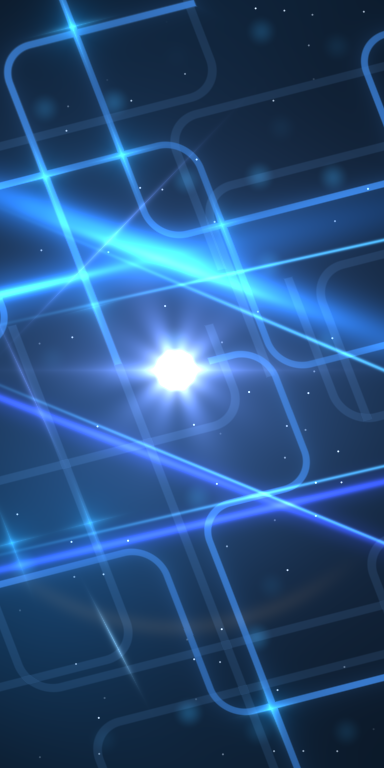
Reproduce this background procedurally as a Shadertoy shader.

```glsl
// Deep-blue light show: rounded circuit tracks on a skewed grid, crossed by
// long glowing beams, with a white flare in the middle. Tracks are distance
// fields of rounded corners; beams, glints and dust are soft falloffs.

const vec3 NIGHT = vec3(0.035, 0.085, 0.14);
const vec3 HAZE = vec3(0.13, 0.23, 0.37);
const vec3 TRACK = vec3(0.23, 0.50, 0.84);
const vec3 GHOST = vec3(0.065, 0.095, 0.13);
const vec3 AZURE = vec3(0.12, 0.48, 1.0);
const vec3 CYAN = vec3(0.30, 0.75, 0.95);
const vec3 VIOLET = vec3(0.16, 0.22, 0.85);
const vec3 FLARE = vec3(0.50, 0.58, 1.0);
const vec2 FLARE_POS = vec2(0.458, 1.036);
const vec2 AXIS_A = vec2(0.969, 0.247);   // grid direction to the right
const vec2 AXIS_B = vec2(-0.360, 0.933);  // grid direction upward
const float RADIUS = 0.085;
const float TRACK_HALF = 0.0088;

// Each track: corner position, then signed arm lengths along both axes
const vec4 TRACKS[11] = vec4[11](
    vec4(-0.005, 1.862, 0.52, -0.86), vec4(0.406, 1.370, 0.75, 0.75),
    vec4(0.492, 1.641, -0.60, -0.33), vec4(0.727, 1.031, 0.40, 0.33),
    vec4(0.688, 1.096, -0.14, -0.19), vec4(0.823, 0.747, -0.16, 0.19),
    vec4(0.516, 0.669, 0.16, -0.80), vec4(0.404, 0.581, -0.50, -0.245),
    vec4(0.578, 0.128, 0.50, 0.245), vec4(0.924, 1.891, 0.20, -0.30),
    vec4(0.036, 1.122, -0.10, 0.10));
const vec4 GHOSTS[11] = vec4[11](
    vec4(0.578, 1.766, -0.70, 0.35), vec4(0.430, 1.682, 0.70, -0.40),
    vec4(0.521, 1.497, 0.60, -0.50), vec4(0.359, 0.302, -0.50, 0.90),
    vec4(-0.005, 1.862, 0.52, -2.20), vec4(0.229, 0.100, 0.80, -0.10),
    vec4(0.638, 0.911, -0.70, 0.25), vec4(0.898, 0.893, 0.30, 0.40),
    vec4(0.943, 0.581, 0.20, -0.40), vec4(0.078, 0.190, 0.95, 0.60),
    vec4(0.810, 1.290, 0.30, -0.40));
// Crossing lights: position, size, strength
const vec4 NODES[8] = vec4[8](
    vec4(0.188, 1.930, 0.10, 0.9), vec4(0.318, 1.596, 0.09, 0.8),
    vec4(0.117, 1.539, 0.09, 0.7), vec4(0.578, 1.414, 0.07, 0.6),
    vec4(0.705, 0.154, 0.08, 0.8), vec4(0.234, 0.638, 0.09, 0.5),
    vec4(0.031, 0.586, 0.09, 0.6), vec4(0.245, 1.200, 0.08, 0.4));

vec2 hash2(vec2 c) {
    return fract(sin(vec2(dot(c, vec2(127.1, 311.7)), dot(c, vec2(269.5, 183.3)))) * 43758.5);
}

vec2 toGrid(vec2 v) { return inverse(mat2(AXIS_A, AXIS_B)) * v; }

float cornerDist(vec2 p, vec4 track) {
    vec2 q = toGrid(p - track.xy) * sign(track.zw);
    vec2 k = RADIUS - q;
    float d = abs(length(max(k, 0.0)) + min(max(k.x, k.y), 0.0) - RADIUS);
    vec2 over = q - abs(track.zw);
    return max(d, max(over.x, over.y));
}

// Beam through heights y0 at the left edge and y1 at the right edge
float beam(vec2 p, float y0, float y1, float width, float peak, float spread) {
    float d = (p.y - mix(y0, y1, p.x)) / (width * length(vec2(1.0, y1 - y0)));
    float t = (p.x - peak) / spread;
    return exp(-d * d - t * t);
}

float glint(vec2 p, vec2 center, vec2 dir, float len, float width) {
    vec2 v = p - center, n = normalize(dir);
    float t = dot(v, n) / len;
    return exp(-abs(dot(v, vec2(-n.y, n.x))) / width - t * t);
}

// Randomly placed soft dots, one per occupied cell
float dots(vec2 p, float cells, float radius, float share) {
    vec2 cell = floor(p * cells), h = hash2(cell);
    float d = length(fract(p * cells) - 0.25 - 0.5 * h) / cells;
    return step(1.0 - share, hash2(cell + 37.0).x) * h.y * smoothstep(radius, 0.0, d);
}

void mainImage(out vec4 fragColor, in vec2 fragCoord) {
    vec2 p = fragCoord / iResolution.xy * vec2(1.0, 2.0);
    float aa = 1.0 / iResolution.x;

    // Backdrop haze
    vec2 h = (p - vec2(0.42, 1.03)) / vec2(0.85, 0.70);
    vec3 col = mix(NIGHT, HAZE, exp(-dot(h, h)));
    col += vec3(0.0, 0.07, 0.12) * exp(-6.0 * dot(p - vec2(0.1, 0.55), p - vec2(0.1, 0.55)));
    col += vec3(0.01, 0.03, 0.05) * (0.5 + 0.5 * sin(p.x * 4.0 + sin(p.y * 5.0)));
    col += vec3(0.05, 0.16, 0.22) * dots(p, 5.0, 0.045, 0.4);

    // Faint and bright tracks
    float ghost = 0.0, track = 1.0;
    for (int i = 0; i < 11; i++) {
        ghost += smoothstep(aa, -aa, cornerDist(p, GHOSTS[i]) - 0.011);
        track = min(track, cornerDist(p, TRACKS[i]));
    }
    col += GHOST * min(ghost, 1.5) * 0.7;
    float shine = 0.76 + 0.16 * sin(p.x * 7.0 + p.y * 5.0);
    col += TRACK * 0.13 * exp(-track / 0.022);
    col = mix(col, TRACK, shine * smoothstep(aa, -aa, track - TRACK_HALF));

    // Broad azure beams
    col += AZURE * (0.75 * beam(p, 1.492, 1.128, 0.032, 0.42, 0.38) + 0.55 * beam(p, 1.48, 1.13, 0.065, 0.45, 0.75));
    col += AZURE * (0.9 * beam(p, 1.232, 1.46, 0.018, 0.0, 0.32) + 0.38 * beam(p, 1.23, 1.45, 0.065, 0.25, 0.85));
    col += CYAN * (0.5 * beam(p, 1.47, 1.12, 0.012, 0.45, 0.22) + 0.6 * beam(p, 1.232, 1.46, 0.009, 0.0, 0.24));
    // Thin cyan and violet beams
    col += CYAN * (0.75 * beam(p, 1.154, 1.375, 0.0045, 1.0, 0.65) + 0.7 * beam(p, 1.458, 1.036, 0.005, 0.95, 0.5));
    col += CYAN * (0.65 * beam(p, 0.997, 0.586, 0.0045, 0.75, 0.6) + 0.65 * beam(p, 0.555, 0.786, 0.0045, 1.0, 0.7));
    col += VIOLET * (0.8 * beam(p, 0.964, 0.581, 0.010, 0.35, 0.75) + 0.9 * beam(p, 0.516, 0.745, 0.010, 0.6, 0.9));
    col += VIOLET * 0.25 * (beam(p, 0.96, 0.58, 0.035, 0.4, 0.9) + beam(p, 0.52, 0.75, 0.035, 0.5, 0.9));
    // Pale slanted streaks
    col += FLARE * 0.4 * glint(p, vec2(0.30, 1.39), vec2(0.69, 0.72), 0.24, 0.005);
    col += FLARE * 0.35 * glint(p, vec2(0.07, 1.00), vec2(-0.42, 0.90), 0.15, 0.006);
    col += vec3(0.6, 0.8, 0.9) * 0.6 * glint(p, vec2(0.30, 0.325), vec2(-0.46, 0.89), 0.09, 0.005);

    // Lights where tracks cross
    for (int i = 0; i < 8; i++) {
        vec4 n = NODES[i];
        float arms = glint(p, n.xy, AXIS_A, n.z * 0.7, 0.007) + glint(p, n.xy, AXIS_B, n.z * 0.9, 0.007);
        col += n.w * (CYAN * 0.48 * arms + vec3(0.0, 0.28, 0.46) * exp(-length(p - n.xy) / (n.z * 0.4)));
    }

    // Central flare: halo, rays, side streak, core, warm outer ring
    vec2 f = p - FLARE_POS;
    float r = length(f), a = atan(f.y, f.x);
    float rays = 0.5 + 0.25 * cos(6.0 * a + 0.4) + 0.25 * cos(10.0 * a - 0.8);
    col += FLARE * (0.42 * exp(-r * 5.5) + 1.0 * rays * exp(-r * 11.0));
    col += FLARE * 0.65 * exp(-abs(f.y) * 55.0 - abs(f.x) * 6.0);
    col += vec3(1.0, 0.96, 0.95) * (smoothstep(0.060, 0.030, r) + 0.8 * exp(-r * r * 260.0));
    col += vec3(0.07, 0.045, 0.02) * exp(-pow((r - 0.67) / 0.025, 2.0)) * smoothstep(-0.45, -0.65, f.y);

    // Dust
    col += 0.9 * dots(p, 13.0, 0.0045, 0.22);
    fragColor = vec4(clamp(col, 0.0, 1.0), 1.0);
}
```
